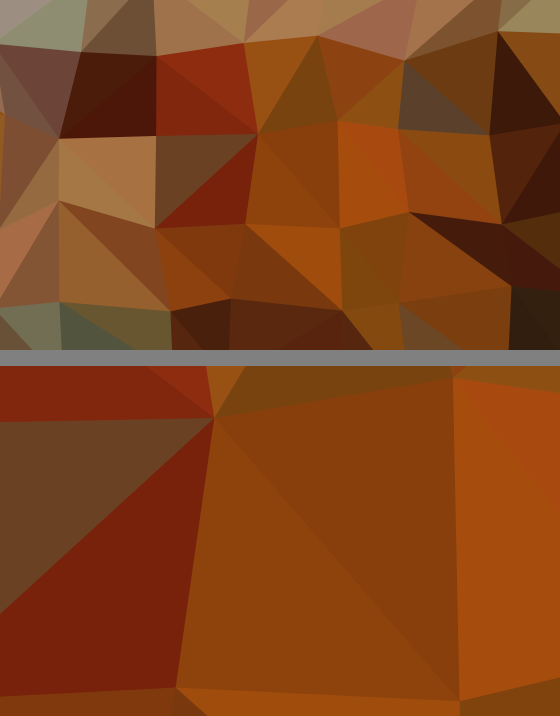
Top, the full canvas; bottom, a detail of the centre.
Write a Shadertoy shader that draws this background.

```glsl
const float CELL = 0.24;
const vec2 GRID_ORIGIN = vec2(0.215, 0.146);
const float JITTER = 0.4;

float hash(vec2 p) {
    return fract(sin(dot(p, vec2(12.9898, 78.233))) * 43758.5453);
}

vec2 hash2(vec2 p) {
    return vec2(hash(p), hash(p + 17.3));
}

// Jittered grid vertex, in units of the canvas height
vec2 meshVertex(vec2 id) {
    return GRID_ORIGIN + CELL * (id + JITTER * (hash2(id + 5.7) - 0.5));
}

// Blend a soft patch of colour into a base
vec3 patchTint(vec3 base, vec2 p, vec2 centre, vec2 radius, vec3 tint) {
    vec2 d = (p - centre) / radius;
    return mix(base, tint, exp(-dot(d, d) * dot(d, d)));
}

// Broad colour regions from which the facets are sampled
vec3 colourField(vec2 p) {
    vec3 c = vec3(0.53, 0.28, 0.06);
    c = patchTint(c, p, vec2(0.85, 0.42), vec2(0.36, 0.24), vec3(0.62, 0.27, 0.05));
    c = patchTint(c, p, vec2(0.80, 1.00), vec2(0.75, 0.17), vec3(0.69, 0.49, 0.33));
    c = patchTint(c, p, vec2(0.12, 0.42), vec2(0.36, 0.22), vec3(0.65, 0.45, 0.28));
    c = patchTint(c, p, vec2(0.10, 0.05), vec2(0.38, 0.18), vec3(0.40, 0.38, 0.30));
    c = patchTint(c, p, vec2(0.05, 0.75), vec2(0.18, 0.15), vec3(0.49, 0.39, 0.30));
    c = patchTint(c, p, vec2(0.33, 0.72), vec2(0.20, 0.17), vec3(0.32, 0.10, 0.04));
    c = patchTint(c, p, vec2(0.61, 0.58), vec2(0.18, 0.24), vec3(0.58, 0.18, 0.06));
    c = patchTint(c, p, vec2(1.23, 0.76), vec2(0.12, 0.14), vec3(0.42, 0.32, 0.20));
    c = patchTint(c, p, vec2(1.57, 0.55), vec2(0.17, 0.24), vec3(0.27, 0.10, 0.04));
    c = patchTint(c, p, vec2(1.60, 0.08), vec2(0.24, 0.22), vec3(0.20, 0.13, 0.06));
    c = patchTint(c, p, vec2(0.78, 0.02), vec2(0.19, 0.11), vec3(0.31, 0.13, 0.05));
    c = patchTint(c, p, vec2(1.53, 0.99), vec2(0.22, 0.13), vec3(0.61, 0.56, 0.38));
    return patchTint(c, p, vec2(0.08, 1.00), vec2(0.26, 0.15), vec3(0.67, 0.68, 0.56));
}

// Flat facet colour with irregular lightness and a few odd accents
vec3 facetColour(vec2 centre) {
    vec2 key = floor(centre * 500.0);
    vec3 c = colourField(centre + 0.13 * (hash2(key) - 0.5));
    float accent = hash(key + 31.1);
    c = mix(c, vec3(0.29, 0.11, 0.05), 0.85 * step(accent, 0.06));
    c = mix(c, vec3(0.42, 0.32, 0.20), 0.70 * step(0.92, accent));
    c.g *= mix(0.88, 1.10, hash(key + 47.9));
    return c * mix(0.80, 1.14, hash(key + 63.5));
}

// Signed distance to a line, positive on its left side
float edgeDistance(vec2 p, vec2 a, vec2 b) {
    vec2 e = normalize(b - a);
    return e.x * (p.y - a.y) - e.y * (p.x - a.x);
}

// Coverage-weighted colour in rgb, coverage in a
vec4 facet(vec2 p, vec2 a, vec2 b, vec2 c, float pixel) {
    float d = min(edgeDistance(p, a, b), min(edgeDistance(p, b, c), edgeDistance(p, c, a)));
    float cover = clamp(0.5 + d / pixel, 0.0, 1.0);
    if (cover <= 0.0) return vec4(0.0);
    return vec4(facetColour((a + b + c) / 3.0), 1.0) * cover;
}

// Quad split into two facets along a random diagonal
vec4 splitCell(vec2 p, vec2 id, float pixel) {
    vec2 a = meshVertex(id);
    vec2 b = meshVertex(id + vec2(1.0, 0.0));
    vec2 c = meshVertex(id + vec2(1.0, 1.0));
    vec2 d = meshVertex(id + vec2(0.0, 1.0));
    if (hash(id + 83.2) < 0.5) {
        return facet(p, a, b, c, pixel) + facet(p, a, c, d, pixel);
    }
    return facet(p, b, c, d, pixel) + facet(p, b, d, a, pixel);
}

void mainImage(out vec4 fragColor, in vec2 fragCoord) {
    float pixel = 1.0 / iResolution.y;
    vec2 p = fragCoord * pixel;
    vec2 cell = floor((p - GRID_ORIGIN) / CELL);

    // Jittered facets can reach into the neighbouring cells
    vec4 sum = vec4(0.0);
    for (int y = -1; y <= 1; y++) {
        for (int x = -1; x <= 1; x++) {
            sum += splitCell(p, cell + vec2(x, y), pixel);
        }
    }
    fragColor = vec4(sum.rgb / max(sum.a, 0.001), 1.0);
}
```
